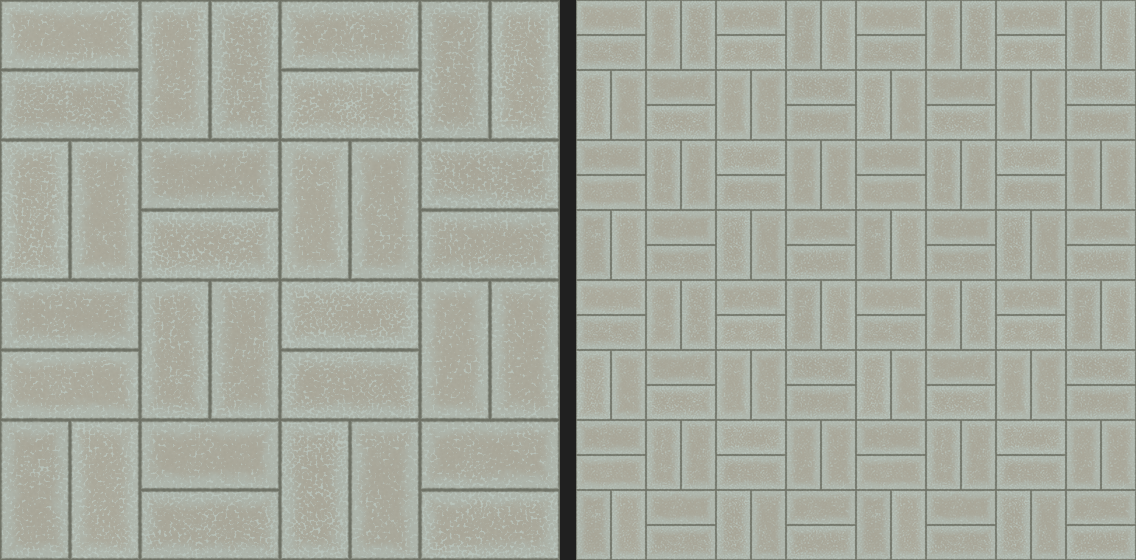
Left, the tile; right, the same tile 2 across and 2 down.
Write a Shadertoy shader that draws this pattern.

```glsl
// Basket-weave paving: a 4 x 4 checker of square cells, each split into two bricks,
// lying or standing in turn. Wrapping cellular noise at several scales gives
// the pale frosted rims, the cloudy patches and the fine curly speckle.

#define CELLS 4.0                       // square cells across and down
#define GROUT_HALF 0.0125               // half joint width, in cells
#define GROUT_SOFT 0.009                // blur of the joint edge, in cells
#define RIM_WIDTH 0.15                  // reach of the pale rim, in cells
#define GRAINS 200.0                    // speckle grains across the canvas
#define SPECKLE 0.85                    // strength of the speckle
#define TAN_COLOR vec3(0.665, 0.657, 0.602)
#define RIM_COLOR vec3(0.685, 0.715, 0.677)
#define PALE_COLOR vec3(0.730, 0.778, 0.748)
#define GROUT_COLOR vec3(0.440, 0.452, 0.405)

vec2 hash2(vec2 p) {
    vec3 q = fract(p.xyx * vec3(0.1031, 0.1030, 0.0973));
    q += dot(q, q.yzx + 33.33);
    return fract((q.xx + q.yz) * q.zy);
}

// Distance to the nearest scattered point; wraps over the canvas for whole n
float cellular(vec2 uv, float n) {
    vec2 p = uv * n;
    vec2 id = floor(p);
    float nearest = 4.0;
    for (int y = -1; y <= 1; y++) {
        for (int x = -1; x <= 1; x++) {
            vec2 site = id + vec2(x, y);
            vec2 d = site + hash2(mod(site, n) + n) - p;
            nearest = min(nearest, dot(d, d));
        }
    }
    return sqrt(nearest);
}

// Layered cellular noise centred near zero
float patches(vec2 uv) {
    return 0.45 * cellular(uv, 19.0) + 0.33 * cellular(uv, 43.0)
         + 0.22 * cellular(uv, 97.0) - 0.5;
}

// Returns distance to the brick edge in cells (x) and the brick id (yz)
vec3 basketWeave(vec2 uv) {
    vec2 p = uv * CELLS;
    vec2 cell = floor(p);
    vec2 q = p - cell;
    bool lying = mod(cell.x + cell.y, 2.0) > 0.5;
    if (lying) q = q.yx;
    float side = step(0.5, q.x);
    q.x -= 0.5 * side;
    vec2 inset = min(q, vec2(0.5, 1.0) - q);
    vec2 id = 2.0 * cell + (lying ? vec2(0.0, side) : vec2(side, 0.0));
    return vec3(min(inset.x, inset.y), id);
}

void mainImage(out vec4 fragColor, in vec2 fragCoord) {
    vec2 uv = fract(fragCoord / iResolution.xy);
    float pixel = 1.0 / min(iResolution.x, iResolution.y);

    vec3 brick = basketWeave(uv);
    float edge = brick.x;
    vec2 wear = hash2(brick.yz + 7.0);
    float cloud = patches(uv);
    float fine = cellular(uv, 157.0) - 0.5;

    // Tan heart fading to a ragged cool rim
    float rim = 1.0 - smoothstep(0.015, RIM_WIDTH, edge + 0.16 * cloud);
    vec3 color = mix(TAN_COLOR, RIM_COLOR, clamp(rim + 0.12 + 0.5 * cloud, 0.0, 1.0));

    // Pale speckle, denser in patches, near rims and on some bricks
    float density = 0.18 + 0.32 * wear.x + 1.1 * cloud + 0.30 * rim;
    float limit = mix(0.80, 0.42, clamp(density, 0.0, 1.0));
    float blur = 0.05 + 0.4 * GRAINS * pixel;
    float grain = cellular(uv, GRAINS);
    float speckle = smoothstep(limit - blur, limit + blur, grain);
    color = mix(color, PALE_COLOR, SPECKLE * speckle);

    // Slight tone change per brick and faint surface grit
    color *= 1.0 + 0.016 * (wear.y - 0.5) + 0.025 * fine;

    // Soft, slightly uneven joints
    float soft = max(GROUT_SOFT, CELLS * pixel);
    float joint = edge + 0.004 * fine;
    float grout = 1.0 - smoothstep(GROUT_HALF - soft, GROUT_HALF + soft, joint);
    color = mix(color, GROUT_COLOR * (1.0 + 0.08 * fine), grout);

    fragColor = vec4(color, 1.0);
}
```
